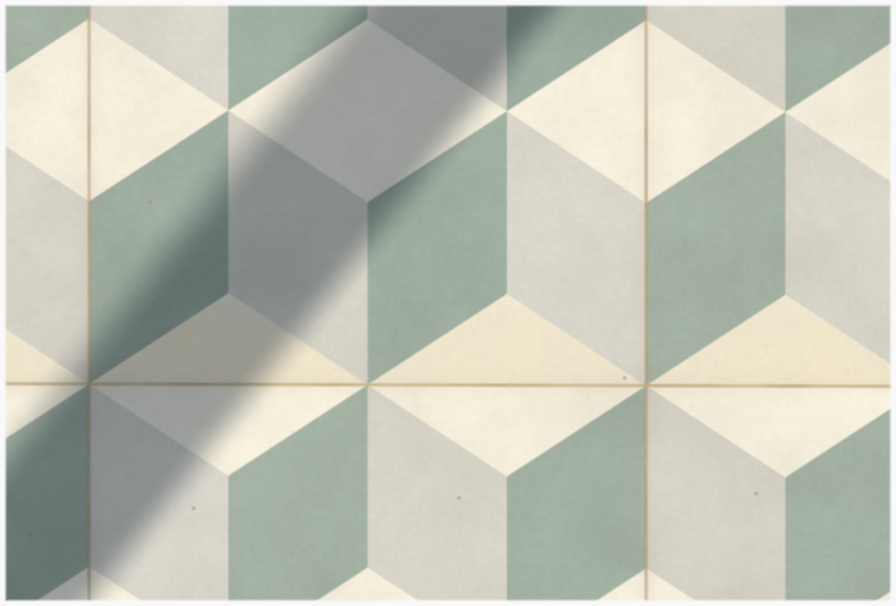
This pattern is drawn by a Shadertoy shader. Its source:

```glsl
float hash(vec2 p) {
    vec3 q = fract(vec3(p.xyx) * 0.1031);
    q += dot(q, q.yzx + 33.33);
    return fract((q.x + q.y) * q.z);
}

float noise(vec2 p) {
    vec2 i = floor(p), f = fract(p);
    f = f * f * (3.0 - 2.0 * f);
    return mix(mix(hash(i), hash(i + vec2(1, 0)), f.x),
               mix(hash(i + vec2(0, 1)), hash(i + vec2(1, 1)), f.x), f.y);
}

float fbm(vec2 p) {
    float sum = 0.0, weight = 0.5;
    for (int i = 0; i < 4; i++) {
        sum += weight * noise(p);
        p = p * 2.03 + 17.3;
        weight *= 0.5;
    }
    return sum;
}

// Triangle wave: 0 at even integers, 1 at odd ones
vec2 fold(vec2 x) {
    return abs(mod(x + 1.0, 2.0) - 1.0);
}

void mainImage(out vec4 fragColor, in vec2 fragCoord) {
    vec2 p = fragCoord / iResolution.y;
    float aspect = iResolution.x / iResolution.y;
    float soft = max(0.0028, 0.8 / iResolution.y);

    // Cube lattice: x counts half cubes, y counts rows downward
    vec2 cell = vec2((p.x - 0.147) / 0.2298, (0.819 - p.y - 0.003 * p.x) / 0.4522);
    vec2 t = fold(cell);

    // Rhombus tops, with left and right faces alternating between them
    float topDist = max((1.0 - t.x) / 3.0 - t.y, t.x / 3.0 - 1.0 + t.y) * 0.378;
    float sideDist = sin(3.14159 * cell.x) * sign(sin(3.14159 * cell.y)) / 13.67;
    float top = smoothstep(-soft, soft, topDist);
    float rightFace = smoothstep(-soft, soft, sideDist);

    // Pigment varies between faces and within them
    float mottle = fbm(p * 9.0) - 0.47;
    float tone = hash(floor(cell) + 41.0) - 0.5;
    vec3 green = vec3(0.625, 0.68, 0.627) + tone * vec3(0.035, 0.03, 0.025);
    vec3 grey = vec3(0.835, 0.822, 0.775) + tone * vec3(0.02, 0.02, 0.03);
    vec3 cream = vec3(0.955, 0.928, 0.855);
    float aboveSeam = smoothstep(0.55, 0.8, mod(cell.y, 2.0)) * step(mod(cell.y, 2.0), 1.0);
    cream -= aboveSeam * vec3(0.02, 0.03, 0.055) * (1.0 + 2.0 * mottle);
    vec3 color = mix(mix(grey, green, rightFace), cream, top);
    color *= 1.0 + 0.09 * mottle;

    // Fine cement grain and a few rusty specks
    color += (noise(p * vec2(170, 110)) - 0.5) * 0.014;
    color += (noise(p * vec2(70, 260)) - 0.5) * 0.01;
    vec2 speckCell = floor(p * 14.0);
    vec2 speckPos = 0.25 + 0.5 * vec2(hash(speckCell + 3.0), hash(speckCell + 9.0));
    float speck = 1.0 - smoothstep(0.02, 0.07, length(fract(p * 14.0) - speckPos));
    color = mix(color, vec3(0.62, 0.49, 0.38), 0.4 * speck * step(0.97, hash(speckCell)));

    // Worn joints around tiles of two cubes by two rows
    vec2 joint = vec2(fold(cell * 0.5).x * 0.4596, (1.0 - t.y) * 0.4522);
    vec2 line = 1.0 - smoothstep(vec2(0.0005), vec2(0.0025 + soft), joint);
    vec2 stain = exp(-joint * 90.0) * 0.12;
    float wear = 0.6 + 0.8 * fbm(p * 13.0 + 5.0);
    color = mix(color, vec3(0.68, 0.60, 0.47), min(line.x * 0.48 * wear + stain.x, 1.0));
    color = mix(color, vec3(0.74, 0.65, 0.50), min(line.y * 0.6 * wear + stain.y, 1.0));

    // Diagonal cast shadow with a soft penumbra
    float across = p.x + 0.78 * (1.0 - p.y);
    float shadow = smoothstep(0.54, 0.66, across) * (1.0 - smoothstep(0.875, 0.97, across));
    color *= mix(vec3(1.0), vec3(0.635, 0.665, 0.705), shadow);

    // Pale margin
    vec2 inset = min(p, vec2(aspect, 1.0) - p);
    float inside = smoothstep(0.006, 0.013, min(inset.x, inset.y));
    fragColor = vec4(mix(vec3(0.975), color, inside), 1.0);
}
```
